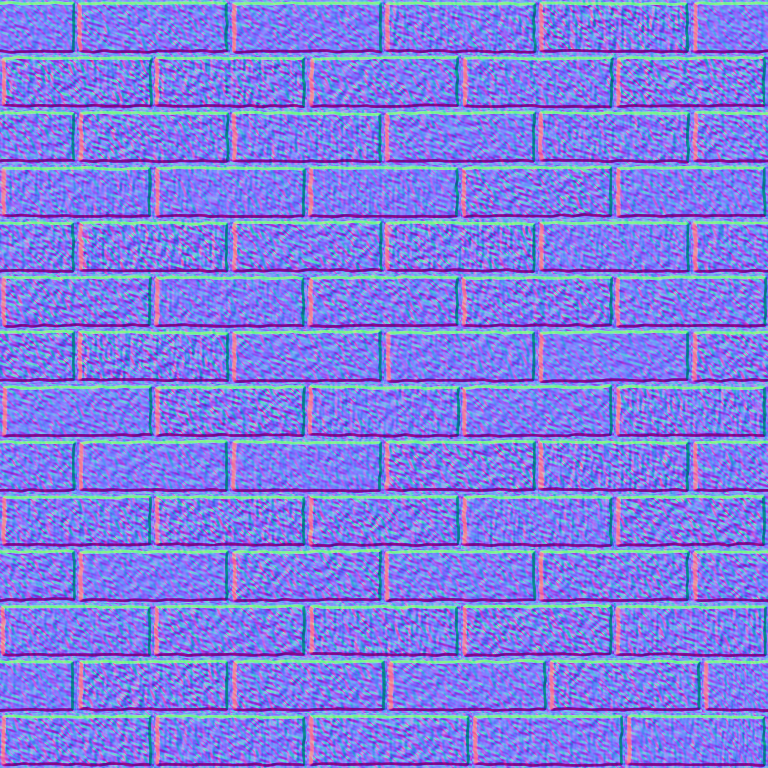
Reproduce this texture map procedurally as a three.js fragment shader.

```glsl
// Tangent-space normal map of a running-bond brick wall, 5 bricks by 14 courses.
// A height field (soft brick edges, chips, grain) is sampled around each point;
// its slopes become the colour. Every brick has its own size, tilt and roughness.
#define COLS 5.0
#define ROWS 14.0
#define JOINT 0.0045       // half width of the mortar joint
#define EDGE 0.0035        // width of the crisp brick edges
#define SOFT_EDGE 0.0062   // width of the worn left edge
#define DEPTH 0.012        // relief of brick over mortar
#define GRAIN 0.0042       // relief of the surface grain
#define CHIP 0.0011        // wander of the edges
#define DRIFT 0.014        // sideways slip in the two lowest courses
#define MORTAR_SLOPE 0.28  // upward lean of the bed joints
#define STEP 0.0009        // half spacing of the slope samples

varying vec2 vUv;

float hash(vec2 p) {
  vec3 q = fract(p.xyx * 0.1031);
  q += dot(q, q.yzx + 33.33);
  return fract((q.x + q.y) * q.z);
}

float noise(vec2 p) {
  vec2 i = floor(p), f = fract(p);
  f = f * f * (3.0 - 2.0 * f);
  return mix(mix(hash(i), hash(i + vec2(1.0, 0.0)), f.x),
             mix(hash(i + vec2(0.0, 1.0)), hash(i + 1.0), f.x), f.y);
}

float ramp(float d, float width) {
  return smoothstep(-0.5 * width, 0.5 * width, d);
}

// Slanted fine grain, coarse dents and upright drag marks
float grain(vec2 s, float drag) {
  float fine = noise(vec2(250.0 * s.x + 90.0 * s.y, 80.0 * s.x + 280.0 * s.y));
  float coarse = noise(s * 115.0 + 17.0);
  float marks = noise(vec2(300.0 * s.x, 65.0 * s.y) + 53.0);
  return fine + 0.6 * coarse + 0.6 * drag * marks - 1.0;
}

// Height at p inside one cell; rnd holds the random traits of its brick
float height(vec2 p, vec2 size, vec4 rnd) {
  vec2 s = p + 1.0 + rnd.xy * 5.0;
  vec2 q = p + CHIP * (2.0 * vec2(noise(s * 90.0), noise(s * 70.0 + 31.0)) - 1.0);
  q.y += 0.016 * (rnd.z - 0.5) * (p.x - 0.5 * size.x);
  vec2 low = q - JOINT - vec2(0.0018, 0.0008) * (rnd.xw - 0.3);
  vec2 high = size - JOINT - q - vec2(0.0018, 0.0008) * (rnd.yz - 0.5);

  float across = ramp(low.x, SOFT_EDGE) * ramp(high.x, EDGE);
  float upright = ramp(low.y, EDGE) * ramp(high.y, EDGE);
  float brick = across * upright;

  float fromBed = p.y - size.y * step(0.5 * size.y, p.y);
  float rough = mix(0.65, mix(0.65, 1.2, rnd.w), brick);
  return DEPTH * brick + GRAIN * rough * grain(s, rnd.z)
       - MORTAR_SLOPE * fromBed * (1.0 - upright);
}

void main() {
  // Running bond: odd courses move by half a brick
  vec2 size = 1.0 / vec2(COLS, ROWS);
  float row = mod(floor(vUv.y * ROWS), ROWS);
  float slip = smoothstep(0.45, 0.6, vUv.x) * (1.0 - smoothstep(0.93, 1.0, vUv.x));
  float x = vUv.x - DRIFT * slip * (1.0 - step(2.0, row));
  vec2 grid = vec2(x * COLS + 0.5 * mod(row, 2.0), vUv.y * ROWS);
  vec2 id = vec2(mod(floor(grid.x), COLS), row);
  vec2 p = fract(grid) * size;
  vec4 rnd = vec4(hash(id + 3.0), hash(id + 41.0), hash(id + 87.0), hash(id + 139.0));

  // Slopes by central differences; red follows the rise, green the fall
  vec2 e = vec2(STEP, 0.0);
  vec2 slope = vec2(height(p + e.xy, size, rnd) - height(p - e.xy, size, rnd),
                    height(p - e.yx, size, rnd) - height(p + e.yx, size, rnd)) / (2.0 * STEP);
  vec3 n = normalize(vec3(slope - vec2(0.0, 0.03), 1.0));
  gl_FragColor = vec4(0.5 + 0.47 * n.xy, 0.38 + 0.62 * n.z, 1.0);
}
```
